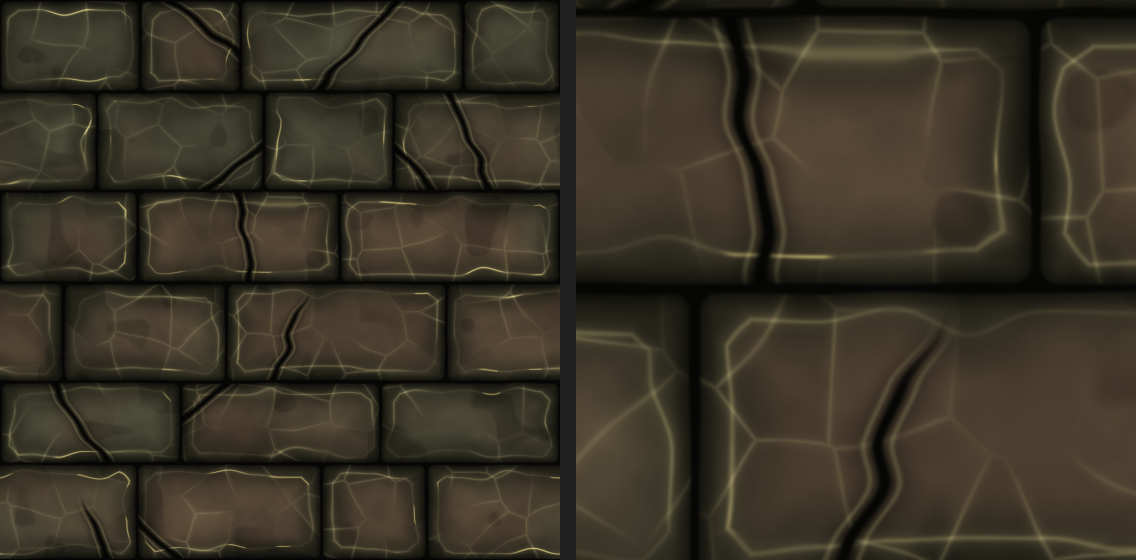
Left: the whole. Right: its middle third, enlarged.
A three.js fragment shader for this texture:

```glsl
varying vec2 vUv;

const vec3 MOSS_STONE = vec3(0.262, 0.260, 0.195);
const vec3 BROWN_STONE = vec3(0.305, 0.252, 0.190);
const vec3 EDGE_STONE = vec3(0.140, 0.136, 0.098);
const vec3 JOINT = vec3(0.022, 0.022, 0.016);
const vec3 RIDGE = vec3(0.40, 0.38, 0.26);
const vec3 GLINT = vec3(0.55, 0.50, 0.28);

float hash(vec2 p) {
  return fract(sin(dot(p, vec2(127.1, 311.7))) * 43758.5453);
}

float noise(vec2 p) {
  vec2 i = floor(p), f = fract(p);
  f = f * f * (3.0 - 2.0 * f);
  return mix(mix(hash(i), hash(i + vec2(1, 0)), f.x),
             mix(hash(i + vec2(0, 1)), hash(i + vec2(1, 1)), f.x), f.y);
}

float fbm(vec2 p) {
  float sum = 0.0, gain = 0.5;
  for (int i = 0; i < 4; i++) {
    sum += gain * noise(p);
    p = p * 2.03 + 17.3;
    gain *= 0.5;
  }
  return sum;
}

float glow(float d, float width) {
  return exp(-d * d / (width * width));
}

vec2 sitePoint(vec2 cell) {
  return cell + 0.1 + 0.8 * vec2(hash(cell), hash(cell + 41.7));
}

// Voronoi facets: x = distance to the nearest ridge, y = facet tone
vec2 facets(vec2 p) {
  vec2 base = floor(p), nearest = vec2(0.0), owner = base;
  float best = 9.0, ridge = 9.0;
  for (int y = -1; y <= 1; y++) for (int x = -1; x <= 1; x++) {
    vec2 cell = base + vec2(x, y), r = sitePoint(cell) - p;
    if (dot(r, r) < best) { best = dot(r, r); nearest = r; owner = cell; }
  }
  for (int y = -2; y <= 2; y++) for (int x = -2; x <= 2; x++) {
    vec2 r = sitePoint(base + vec2(x, y)) - p, gap = r - nearest;
    if (dot(gap, gap) > 0.0001) ridge = min(ridge, dot(0.5 * (r + nearest), normalize(gap)));
  }
  return vec2(ridge, hash(owner + 9.1));
}

// Course layout, counted from the bottom
float courseBottom(float i) {
  return i < 0.5 ? 0.0 : i < 1.5 ? 0.172 : i < 2.5 ? 0.318 : i < 3.5 ? 0.495
       : i < 4.5 ? 0.659 : i < 5.5 ? 0.836 : 1.0;
}

vec4 courseJoints(float i) {
  return i < 0.5 ? vec4(0.245, 0.574, 0.762, 0.762) : i < 1.5 ? vec4(0.0, 0.323, 0.679, 0.679)
       : i < 2.5 ? vec4(0.113, 0.404, 0.797, 0.797) : i < 3.5 ? vec4(0.0, 0.246, 0.607, 0.607)
       : i < 4.5 ? vec4(0.173, 0.471, 0.703, 0.703) : vec4(0.0, 0.250, 0.430, 0.827);
}

// Main crack of a course: bottom x, top x, reach upwards
vec3 courseCrack(float i) {
  return i < 0.5 ? vec3(0.20, 0.12, 0.70) : i < 1.5 ? vec3(0.19, 0.09, 1.5)
       : i < 2.5 ? vec3(0.488, 0.555, 0.95) : i < 3.5 ? vec3(0.447, 0.422, 1.5)
       : i < 4.5 ? vec3(0.88, 0.805, 1.5) : vec3(0.563, 0.715, 1.5);
}

// Left and right joints around x, wrapping at the sides
vec2 brickSpan(vec4 joints, float x) {
  vec2 span = vec2(joints.w - 1.0, joints.x + 1.0);
  for (int i = 0; i < 4; i++) {
    if (joints[i] <= x) span.x = joints[i];
    else span.y = min(span.y, joints[i]);
  }
  return span;
}

// Dark groove with a soft shadow and a pale lip
vec3 carve(vec3 color, float d, float width, float strength) {
  float core = 1.0 - smoothstep(width * 0.3, width + 0.002, abs(d));
  color *= 1.0 - 0.45 * strength * glow(d, 0.014);
  color += RIDGE * 0.35 * strength * glow(abs(d) - width - 0.005, 0.002);
  return mix(color, JOINT, core * strength);
}

void main() {
  vec2 uv = clamp(vUv, 0.0, 0.9999);
  float row = 0.0;
  for (int i = 1; i < 6; i++) row += step(courseBottom(float(i)), uv.y);
  float bottom = courseBottom(row), top = courseBottom(row + 1.0);
  vec2 span = brickSpan(courseJoints(row), uv.x);
  vec2 halfSize = 0.5 * vec2(span.y - span.x, top - bottom);
  vec2 local = uv - vec2(span.x, bottom) - halfSize;
  vec2 id = vec2(floor(fract(span.x) * 100.0 + 0.5), row);
  vec2 p = local + 3.0 * vec2(hash(id), hash(id + 5.3));

  // Rounded brick and its chipped, bevelled face
  float wobble = noise(p * 22.0) - 0.5;
  vec2 inset = halfSize - abs(local);
  vec2 corner = abs(local) - halfSize + 0.014;
  float edge = 0.014 - length(max(corner, 0.0)) - min(max(corner.x, corner.y), 0.0) + 0.003 * wobble;
  float face = min(min(inset.x, inset.y), 0.7 * (inset.x + inset.y) - 0.018) - 0.020 + 0.022 * wobble;

  // Stone body
  float grain = fbm(p * 9.0);
  float hue = smoothstep(0.15, 0.85, hash(id + 2.7) + 0.8 * (noise(p * 7.0) - 0.5));
  vec3 color = mix(MOSS_STONE, BROWN_STONE, hue) * (0.74 + 0.55 * grain);
  color = mix(EDGE_STONE, color, smoothstep(-0.025, 0.045, face));
  color *= 0.95 + 0.1 * fbm(p * 70.0);
  color *= 1.0 - 0.18 * smoothstep(0.76, 0.86, noise(p * 19.0 + 7.0));

  // Faceted ridges, strongest around the bevel
  vec2 warped = p + 0.016 * vec2(noise(p * 16.0), noise(p * 16.0 + 31.0));
  vec2 facet = facets(warped * 13.0);
  float rim = 1.0 - smoothstep(0.0, 0.03, face);
  float fade = smoothstep(0.25, 0.75, noise(p * 12.0 + 13.0));
  float ridge = facet.x / 13.0;
  color *= 1.0 + (facet.y - 0.5) * mix(0.09, 0.28, rim);
  color += RIDGE * mix(0.22, 0.36, rim) * fade * (0.7 * glow(ridge, 0.0016) + 0.3 * glow(ridge, 0.005));
  color += RIDGE * (0.15 + 0.35 * fade) * (0.7 * glow(face, 0.0018) + 0.3 * glow(face, 0.006));
  color += GLINT * 0.6 * glow(face, 0.0015) * smoothstep(0.68, 0.85, noise(p * 26.0 + 3.0));

  // Main crack
  vec3 crack = courseCrack(row);
  float rise = (uv.y - bottom) / (top - bottom);
  float slope = (crack.y - crack.x) / (top - bottom);
  float bend = 0.016 * (noise(vec2(uv.y * 32.0, row)) - 0.5);
  float crackDist = (uv.x - mix(crack.x, crack.y, rise) - bend) / sqrt(1.0 + slope * slope);
  float reach = 1.0 - smoothstep(crack.z - 0.35, crack.z, rise);
  color = carve(color, crackDist, 0.0045 * reach * (0.6 + 0.8 * abs(rise - 0.5)), reach);

  // Broken corners on some bricks
  vec2 side = sign(vec2(hash(id + 8.1), hash(id + 6.4)) - 0.5);
  vec2 normal = normalize(vec2(0.6 + 0.6 * hash(id + 1.9), 1.0));
  float cut = dot(halfSize - local * side, normal) - 0.05 - 0.03 * hash(id + 4.2) + 0.010 * wobble;
  color = carve(color, cut, 0.0035, step(hash(id + 3.6), 0.35));

  // Joints
  color *= mix(0.5, 1.0, smoothstep(0.0, 0.016, edge));
  color = mix(JOINT, color, smoothstep(0.001, 0.0045, edge));
  gl_FragColor = vec4(color, 1.0);
}
```
